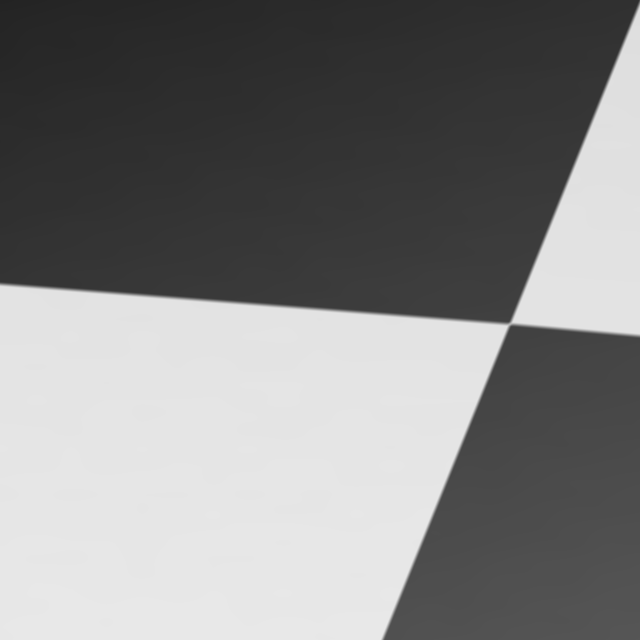
A three.js fragment shader for this pattern:

```glsl
varying vec2 vUv;

float hash(vec2 p) {
  return fract(sin(dot(p, vec2(127.1, 311.7))) * 43758.5453);
}

float valueNoise(vec2 p) {
  vec2 cell = floor(p);
  vec2 f = fract(p);
  f = f * f * (3.0 - 2.0 * f);
  float low = mix(hash(cell), hash(cell + vec2(1.0, 0.0)), f.x);
  float high = mix(hash(cell + vec2(0.0, 1.0)), hash(cell + vec2(1.0, 1.0)), f.x);
  return mix(low, high, f.y);
}

// Signed distance to a line through a point along a direction, positive on its left
float lineDistance(vec2 p, vec2 through, vec2 direction) {
  vec2 d = normalize(direction);
  vec2 q = p - through;
  return d.x * q.y - d.y * q.x;
}

float softSide(float dist, float blur) {
  return smoothstep(-blur, blur, dist);
}

// Tile shades brighten toward the lower right
float darkTile(vec2 p) {
  return 0.14 + 0.05 * p.x + 0.145 * (1.0 - p.y);
}

float lightTile(vec2 p) {
  return 0.87 + 0.04 * (1.0 - p.y);
}

void main() {
  vec2 corner = vec2(0.797, 0.4935);

  // Two slanted edges divide the plane into four tiles
  float slope = vUv.x < corner.x ? -0.0784 : -0.091;
  float above = softSide(lineDistance(vUv, corner, vec2(1.0, slope)), 0.0045);
  float leftSide = softSide(lineDistance(vUv, corner, vec2(0.404, 1.0)), 0.0038);
  float checker = mix(leftSide, 1.0 - leftSide, above);

  // Faint mottling of the surface
  float grain = valueNoise(vUv * vec2(18.0, 40.0)) - 0.5;
  float shade = mix(darkTile(vUv), lightTile(vUv), checker) + 0.005 * grain;

  // Soft bright glint where the corners meet
  shade += 0.12 * exp(-dot(vUv - corner, vUv - corner) / 0.00001);
  gl_FragColor = vec4(vec3(shade), 1.0);
}
```
